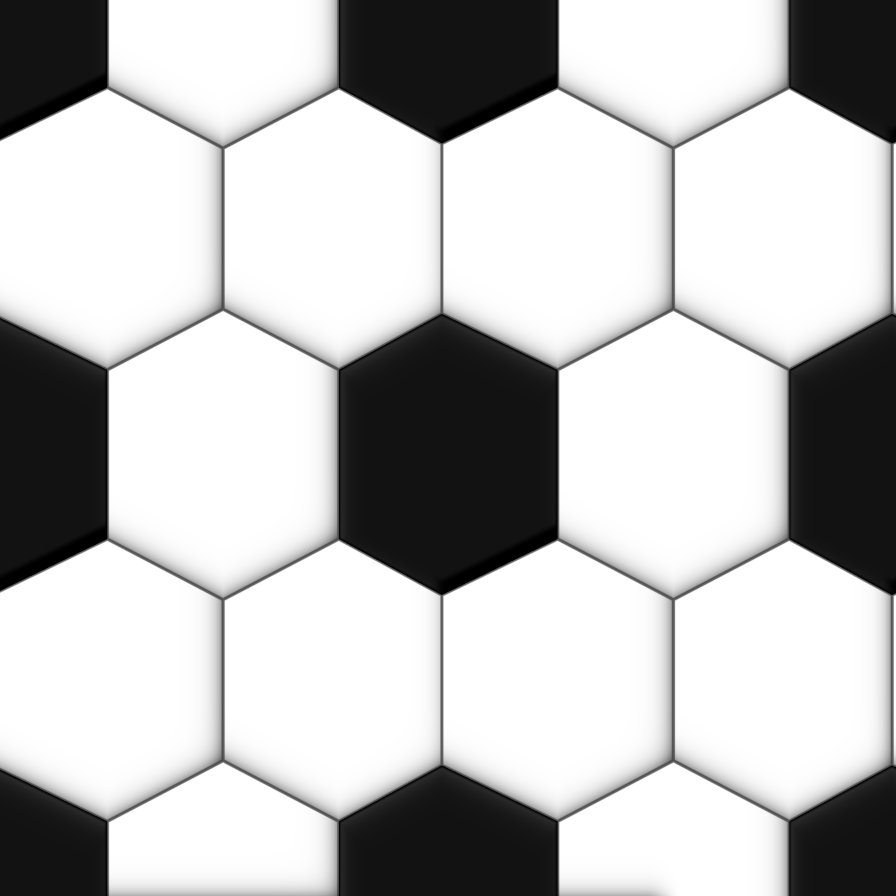
A Shadertoy shader for this pattern:

```glsl
// Padded black and white hexagon panels with soft inner shadows and thin seams.
#define PERIOD vec2(0.5026, 0.5039)   // one black panel per period
#define ORIGIN vec2(0.1198, 0.5072)   // panel edge in x, black row centre in y (down)
#define QUARTER 0.1292                // half the width of a panel
#define NARROWING 0.0143              // width lost by the third quarter
#define SIDE 0.0944                   // half the length of an upright side
#define LINE_WIDTH 0.0017             // seam half width
#define SHADOW_SIZE 0.0088
#define SHADOW_DEPTH 0.46
#define BLACK_PANEL vec3(0.07)
#define SEAM vec3(0.27)
#define SAMPLES 3

// Quarter index in 0..4 along a row, with the third quarter stretched to fit.
float quarterCoord(float x) {
    float t = mod(x - ORIGIN.x, PERIOD.x);
    float narrowPart = clamp((t - 2.0 * QUARTER) / (QUARTER - NARROWING), 0.0, 1.0);
    return (t + NARROWING * narrowPart) / QUARTER;
}

float falloff(float d, float size) {
    return exp(-max(d, 0.0) / size);
}

// White panel: shaded along its right and lower sides.
vec3 whitePanel(float right, float lower, float edge, float rightDepth) {
    float light = 1.0 - rightDepth * falloff(right, SHADOW_SIZE);
    light *= 1.0 - SHADOW_DEPTH * falloff(lower, SHADOW_SIZE);
    float seam = 1.0 - smoothstep(0.5 * LINE_WIDTH, 1.5 * LINE_WIDTH, edge);
    return mix(vec3(light), SEAM, 0.85 * seam);
}

// Black panel: faint raised rim, dark border, deep shadow at lower right.
vec3 blackPanel(float left, float right, float upper, float lower, float across) {
    float rim = max(falloff(left, 0.008), falloff(upper, 0.011));
    rim = max(rim, 0.4 * falloff(min(right, lower), 0.006));
    vec3 color = BLACK_PANEL + 0.13 * rim;
    float shade = 1.0 - smoothstep(0.010, 0.019, lower);
    color *= 1.0 - shade * smoothstep(0.9, 1.04, across);
    float edge = min(min(left, right), min(upper, lower));
    return color * smoothstep(0.0, 2.2 * LINE_WIDTH, edge);
}

vec3 panels(vec2 uv) {
    // Rows are split by a zigzag mirrored about the black row centre.
    float u = quarterCoord(uv.x);
    float v = mod(1.0 - uv.y - ORIGIN.y + 0.5 * PERIOD.y, PERIOD.y) - 0.5 * PERIOD.y;
    float peak = 1.0 - abs(mod(u, 2.0) - 1.0);
    float tip = u < 2.0 ? 0.0677 : 0.0625;
    float zigzag = (abs(v) - SIDE - tip * peak) * 0.885;
    bool blackRow = zigzag < 0.0;

    // Distances to the sides of the current panel.
    float across = mod(blackRow ? u : u + 1.0, 2.0);
    float left = across * QUARTER;
    float right = (2.0 - across) * QUARTER;
    bool lowerHalf = blackRow ? v > 0.0 : v < 0.0;
    float slant = abs(zigzag);
    float lower = lowerHalf ? slant : 1.0;
    float upper = lowerHalf ? 1.0 : slant;
    float edge = min(slant, min(left, right));

    if (blackRow && u > 2.0) return blackPanel(left, right, upper, lower, across);

    // One column of seams is crisper than the rest.
    bool crisp = !blackRow && u > 1.0 && u < 3.0 && uv.x < 0.6;
    vec3 color = whitePanel(right, lower, edge, crisp ? 0.2 : SHADOW_DEPTH);

    // Shadow where the lowest white panels are cut by the canvas.
    float cut = 0.32 * falloff(uv.y, 0.009) * (1.0 - smoothstep(0.72, 0.76, uv.x));
    return color * (1.0 - cut);
}

void mainImage(out vec4 fragColor, in vec2 fragCoord) {
    // Average a grid of subsamples for smooth edges.
    vec3 sum = vec3(0.0);
    for (int j = 0; j < SAMPLES; j++) {
        for (int i = 0; i < SAMPLES; i++) {
            vec2 offset = (vec2(i, j) + 0.5) / float(SAMPLES) - 0.5;
            sum += panels((fragCoord + offset) / iResolution.xy);
        }
    }
    fragColor = vec4(sum / float(SAMPLES * SAMPLES), 1.0);
}
```
